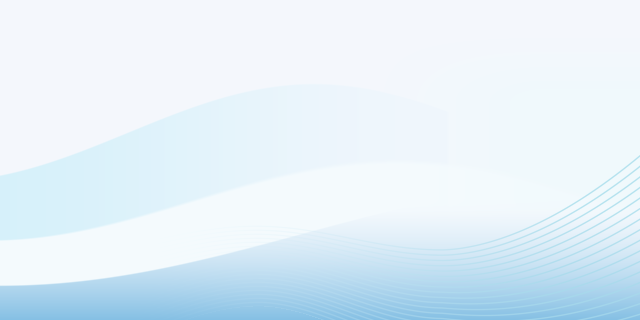
Give the GLSL for this background, as a Shadertoy shader.

```glsl
// Pale sky-blue backdrop with broad soft waves and a fan of thin curved lines.

#define LINE_COUNT 20.0
#define LINE_HALF_WIDTH 0.0012
#define LINE_STRENGTH 0.62
#define BAND_END 0.70
#define WATER_TOP 0.36

const vec3 SKY       = vec3(0.956, 0.969, 0.988);
const vec3 SKY_TINT  = vec3(0.940, 0.975, 0.988);
const vec3 MIST      = vec3(0.957, 0.982, 0.993);
const vec3 BAND_CYAN = vec3(0.840, 0.943, 0.980);
const vec3 BAND_PALE = vec3(0.933, 0.963, 0.988);
const vec3 DEEP      = vec3(0.520, 0.750, 0.892);
const vec3 SHALLOW   = vec3(0.952, 0.972, 0.990);
const vec3 LINE_CYAN = vec3(0.560, 0.830, 0.900);
const vec3 LINE_PALE = vec3(0.800, 0.910, 0.960);

// Wave edges: height as a function of x, both from 0 to 1
float bandTop(float x)    { return 0.585 + 0.152 * sin(5.4 * (x - 0.2)); }
float bandBottom(float x) { return 0.371 - 0.123 * cos(4.9 * (x + 0.02)); }
float waterEdge(float x)  { return 0.271 - 0.164 * cos(3.3 * x); }

// Smooth coverage of the area below a height
float below(float y, float edge, float soft) {
    return 1.0 - smoothstep(edge - soft, edge + soft, y);
}

// Line number at a point: whole values lie on the curves, 0 is the topmost
float lineIndex(vec2 uv) {
    float rise = max(uv.x - 0.69, 0.0) / 0.31;
    float hump = 0.256 + 0.037 * cos(10.8 * (min(uv.x, 0.69) - 0.40));
    float top = hump + 0.294 * pow(rise, 1.75);
    float left = max(0.42 - uv.x, 0.0);
    float spacing = 0.0125 + 0.004 * smoothstep(0.4, 0.7, uv.x)
                  + 0.0165 * pow(rise, 1.3) + 0.06 * left * left;
    return (top - uv.y) / spacing;
}

// Opacity of the line fan, using the local gradient for an even width
float lineFan(vec2 uv, float aspect, float pixel) {
    const float STEP = 0.001;
    float n = lineIndex(uv);
    vec2 slope = vec2((lineIndex(uv + vec2(STEP, 0.0)) - n) / aspect,
                      lineIndex(uv + vec2(0.0, STEP)) - n) / STEP;
    float dist = abs(fract(n + 0.5) - 0.5) / length(slope);
    float stroke = 1.0 - smoothstep(0.0, LINE_HALF_WIDTH + pixel, dist);
    float inside = step(-0.5, n) * step(n, LINE_COUNT);
    float fade = smoothstep(0.18, 0.95, uv.x);
    return stroke * inside * fade * LINE_STRENGTH;
}

void mainImage(out vec4 fragColor, in vec2 fragCoord) {
    vec2 uv = fragCoord / iResolution.xy;
    float aspect = iResolution.x / iResolution.y;
    float pixel = 1.0 / iResolution.y;

    // Sky, faintly cyan toward the right
    float tint = smoothstep(0.55, 0.85, uv.x) * below(uv.y, 0.80, 0.12);
    vec3 color = mix(SKY, SKY_TINT, tint);

    // Broad cyan band, fading along its length to a faint upright end
    float band = below(uv.y, bandTop(uv.x), pixel);
    float bandFade = 1.0 - smoothstep(BAND_END - pixel, BAND_END + pixel, uv.x);
    vec3 bandColor = mix(BAND_CYAN, BAND_PALE, smoothstep(0.0, 0.66, uv.x));
    color = mix(color, bandColor, band * bandFade * mix(1.0, 0.75, uv.x));

    // White mist below the band
    float mist = below(uv.y, bandBottom(uv.x), pixel + 0.012 * uv.x);
    color = mix(color, MIST, mist * (1.0 - 0.5 * smoothstep(0.6, 0.9, uv.x)));

    // Blue water, deepest at the foot
    float depth = clamp(1.0 - uv.y / WATER_TOP, 0.0, 1.0);
    vec3 waterColor = mix(SHALLOW, DEEP, pow(depth, 1.5));
    float water = below(uv.y, waterEdge(uv.x), pixel);
    water *= 1.0 - smoothstep(WATER_TOP - 0.06, WATER_TOP + 0.02, uv.y);
    color = mix(color, waterColor, water);

    // Thin lines sweeping up to the right
    vec3 lineColor = mix(LINE_PALE, LINE_CYAN, smoothstep(0.4, 0.9, uv.x));
    lineColor = mix(lineColor, LINE_PALE, 0.5 * depth);
    color = mix(color, lineColor, lineFan(uv, aspect, pixel));

    fragColor = vec4(color, 1.0);
}
```
